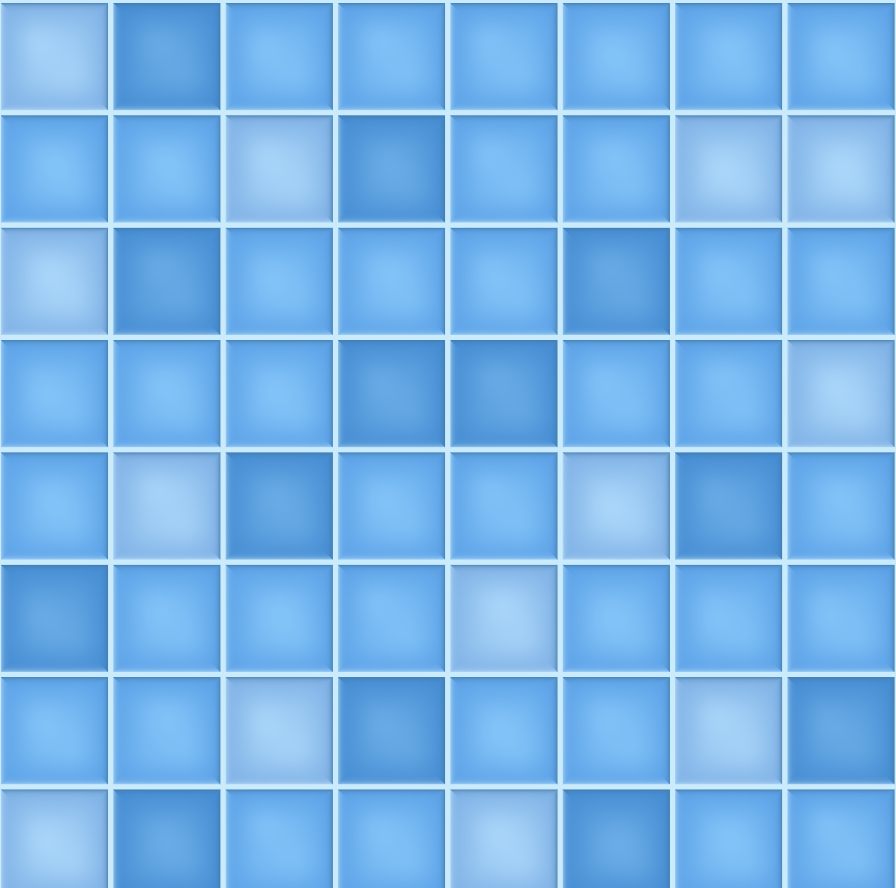
A WebGL 1 fragment shader for this pattern:

```glsl
precision highp float;
// Glossy blue ceramic tiles on a square grid with pale grout.
// Each tile gets one of three glazes, a soft off-centre sheen and a mitred
// bevel: lit along the left and bottom, shaded along the top and right.

uniform vec2 u_resolution;

const float TILES_ACROSS = 7.975;
const vec2 GRID_SHIFT = vec2(0.015, -0.004);
const float GROUT_HALF = 0.023;
const vec3 GROUT = vec3(0.79, 0.92, 0.99);
const vec3 SHADOW = vec3(0.25, 0.46, 0.64);

float hash(vec2 p) {
  vec3 q = fract(p.xyx * vec3(0.1031, 0.1030, 0.0973));
  q += dot(q, q.yzx + 33.33);
  return fract((q.x + q.y) * q.z);
}

// Evenly spread value per tile, so that rare glazes seldom touch.
float spreadValue(vec2 cell) {
  float jitter = 0.22 * hash(cell + 7.0);
  return fract(dot(cell, vec2(0.7549, 0.5698)) + jitter);
}

// Soft bright cushion, with a sheen running towards the lower right.
float sheen(vec2 uv, vec2 centre) {
  vec2 inset = smoothstep(0.0, 0.36, min(uv, 1.0 - uv));
  float cushion = sqrt(inset.x * inset.y);
  vec2 d = uv - centre;
  float spot = exp(-dot(d, d) * 22.0);
  vec2 e = uv - vec2(0.62, 0.66);
  float band = exp(-dot(e, e) * 7.0);
  return cushion * (0.45 + 0.30 * spot + 0.38 * band);
}

// Glaze colour: mostly mid blue, some pale, some deep.
vec3 glaze(float kind, float light) {
  vec3 mid = mix(vec3(0.36, 0.635, 0.905), vec3(0.51, 0.765, 0.97), light);
  vec3 pale = mix(vec3(0.50, 0.695, 0.90), vec3(0.66, 0.835, 0.975), light);
  vec3 deep = mix(vec3(0.27, 0.55, 0.825), vec3(0.41, 0.67, 0.90), light);
  vec3 color = mix(mid, pale, step(kind, 0.17));
  return mix(color, deep, step(0.81, kind));
}

// Mitred bevel: x is the lit amount, y the shaded amount.
vec2 bevel(vec2 uv, float soft) {
  vec2 far = 1.0 - uv;
  float litEdge = max(min(uv.x, far.y) - GROUT_HALF, 0.0);
  float darkEdge = max(min(far.x, uv.y) - GROUT_HALF, 0.0);
  float litSide = smoothstep(-soft, soft, darkEdge - litEdge);
  float lit = exp(-litEdge / 0.022) * litSide;
  float dark = exp(-darkEdge / 0.020) * (1.0 - litSide);
  return vec2(lit, dark);
}

void main() {
  // Square cells counted from the upper left; uv.y runs downwards.
  vec2 pos = vec2(gl_FragCoord.x, u_resolution.y - gl_FragCoord.y);
  vec2 grid = pos / u_resolution.x * TILES_ACROSS + GRID_SHIFT;
  vec2 cell = floor(grid);
  vec2 uv = fract(grid);
  float pixel = TILES_ACROSS / u_resolution.x;

  // Glazed face with a slightly different sheen on every tile.
  vec2 wobble = vec2(hash(cell), hash(cell + 31.0)) - 0.5;
  vec2 centre = vec2(0.42, 0.40) + 0.14 * wobble;
  vec3 color = glaze(spreadValue(cell), sheen(uv, centre));

  // Bevelled rim.
  vec2 rim = bevel(uv, pixel);
  color = mix(color, GROUT, 0.62 * rim.x);
  color = mix(color, SHADOW, 0.80 * rim.y);

  // Grout lines.
  vec2 edge = min(uv, 1.0 - uv);
  float lineDist = min(edge.x, edge.y) - GROUT_HALF;
  float grout = 1.0 - smoothstep(-0.5 * pixel, 0.5 * pixel, lineDist);
  color = mix(color, GROUT, grout);

  gl_FragColor = vec4(color, 1.0);
}
```
